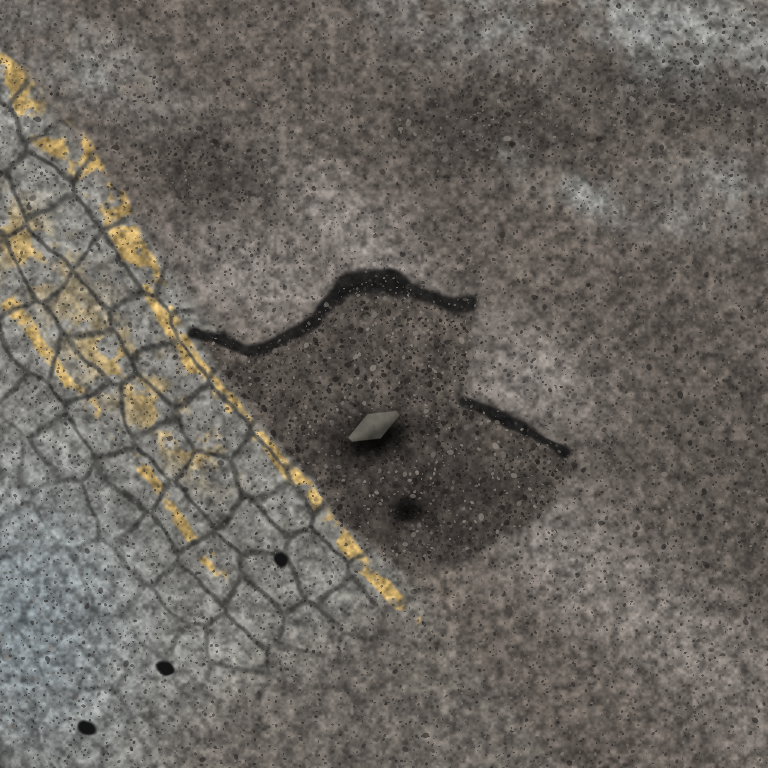
This texture is drawn by a WebGL 1 fragment shader. Its source:

```glsl
precision highp float;
// Cracked asphalt with worn yellow road lines around a gravel-filled pothole.
uniform vec2 u_resolution;

float hash(vec2 p) {
  return fract(sin(dot(p, vec2(127.1, 311.7))) * 43758.5453);
}

float noise(vec2 p) {
  vec2 i = floor(p), f = fract(p);
  f = f * f * (3. - 2. * f);
  return mix(mix(hash(i), hash(i + vec2(1, 0)), f.x),
             mix(hash(i + vec2(0, 1)), hash(i + 1.), f.x), f.y);
}

float fbm(vec2 p) {
  float sum = 0., amp = .5;
  for (int i = 0; i < 4; i++) {
    sum += amp * noise(p);
    p = mat2(1.6, 1.2, -1.2, 1.6) * p + 3.7;
    amp *= .5;
  }
  return sum;
}

float segment(vec2 p, vec2 a, vec2 b) {
  vec2 ab = b - a;
  return length(p - a - ab * clamp(dot(p - a, ab) / dot(ab, ab), 0., 1.));
}

vec2 turn(vec2 p, float angle) {
  float c = cos(angle), s = sin(angle);
  return vec2(c * p.x + s * p.y, c * p.y - s * p.x);
}

// Soft ellipse: center in xy, radii in zw.
float blob(vec2 p, vec4 e, float angle) {
  vec2 q = turn(p - e.xy, angle) / e.zw;
  return exp(-dot(q, q));
}

// Adds an outline edge: d.x is the distance, d.y the inside sign.
void edge(vec2 p, inout vec2 a, float x, float y, inout vec2 d) {
  vec2 b = vec2(x, y);
  d.x = min(d.x, segment(p, a, b));
  if ((a.y > p.y) != (b.y > p.y) &&
      p.x < (b.x - a.x) * (p.y - a.y) / (b.y - a.y) + a.x) d.y = -d.y;
  a = b;
}

// Scattered grains: x is coverage, y a random shade.
vec2 grains(vec2 p, float density) {
  vec2 id = floor(p), center = .3 + .4 * vec2(hash(id + 5.3), hash(id + 9.1));
  float radius = mix(.15, .42, hash(id + 2.7));
  vec2 d = turn(fract(p) - center, hash(id) * 6.28) * vec2(1, 1.35);
  float cover = 1. - smoothstep(radius * .65, radius, length(d));
  return vec2(cover * step(hash(id + 17.), density), hash(id + 31.));
}

// Gap between the two nearest cell centers, zero along cracks.
float crackGap(vec2 p) {
  vec2 id = floor(p), near = vec2(9);
  for (int y = -1; y <= 1; y++)
    for (int x = -1; x <= 1; x++) {
      vec2 c = id + vec2(x, y);
      float d = length(c + .15 + .7 * vec2(hash(c), hash(c + 41.)) - p);
      near = d < near.x ? vec2(d, near.x) : vec2(near.x, min(near.y, d));
    }
  return near.y - near.x;
}

void main() {
  vec2 p = gl_FragCoord.xy / u_resolution;
  vec2 w = p + .022 * (vec2(fbm(p * 22.), fbm(p * 22. + 50.)) - .47);
  float grit = fbm(p * 95.);

  // Dusty ground, pale slabs and loose gravel.
  vec3 col = mix(vec3(.35, .325, .305), vec3(.45, .42, .39), fbm(p * 7.));
  float slab = blob(w, vec4(.33, .64, .11, .07), -.4)
    + blob(w, vec4(.46, .7, .14, .055), -.75)
    + blob(w, vec4(.69, .51, .1, .065), -.5)
    + .8 * blob(w, vec4(.89, .17, .25, .075), -.75)
    + .7 * blob(w, vec4(.7, .3, .11, .06), -.9);
  col = mix(col, vec3(.55, .525, .505), min(slab, 1.) * .8);
  float pale = blob(w, vec4(.78, .97, .32, .065), -.15)
    + blob(w, vec4(.77, .75, .13, .028), -.35)
    + .7 * blob(w, vec4(.97, .75, .08, .04), -.4)
    + .7 * blob(w, vec4(.11, .92, .12, .045), -.5);
  col = mix(col, vec3(.58, .59, .58), min(pale, 1.) * smoothstep(.2, .65, fbm(w * 18.)));
  float loose = blob(w, vec4(.64, .83, .13, .045), -.1)
    + .8 * blob(w, vec4(.89, .88, .17, .05), -.15)
    + .8 * blob(w, vec4(.28, .78, .11, .055), -.4)
    + .4 * blob(w, vec4(.9, .38, .16, .15), 0.);
  col *= 1. - .28 * min(loose, 1.);

  // Old pavement at the lower left, broken into cells.
  float across = dot(w - vec2(0, .93), vec2(.79, .613));
  float dusty = smoothstep(-.03, .15, .55 * p.x - p.y) * smoothstep(.13, .3, p.x);
  float road = (1. - smoothstep(-.015, .025, across)) * (1. - .75 * dusty);
  vec3 pavement = mix(vec3(.44, .43, .41), vec3(.6, .6, .58), fbm(w * 14.));
  pavement = mix(pavement, vec3(.5, .55, .58), .7 * blob(p, vec4(.03, .19, .14, .18), 0.));
  col = mix(col, pavement, road);
  float crack = 1. - smoothstep(.02, .16, crackGap(turn(w, -.92) * vec2(13, 17)));
  col *= 1. - road * crack * mix(.18, .42, smoothstep(-.34, -.2, across));

  // Worn yellow paint: two lines and patches between.
  vec2 bend = vec2(.14, .745), knee = vec2(.25, .53), low = vec2(.145, .44);
  float upper = min(segment(w, vec2(0, .91), bend), segment(w, bend, knee));
  upper = min(upper, segment(w, knee, vec2(.54, .195)));
  float lower = min(segment(w, vec2(0, .62), low), segment(w, low, vec2(.29, .25)));
  float paint = 1. - smoothstep(.7, 1.1, upper / mix(.011, .027, smoothstep(.4, .9, p.y)));
  paint = max(paint, 1. - smoothstep(.005, .011, lower));
  float patches = blob(w, vec4(.16, .52, .11, .04), -.85)
    + blob(w, vec4(.25, .425, .05, .03), -.6) + blob(w, vec4(.03, .68, .07, .04), -.7);
  paint = max(paint, .85 * min(patches, 1.)) * smoothstep(.38, .56, fbm(p * 42.));
  col = mix(col, vec3(.8, .66, .38), paint * (.8 - .64 * crack));

  // Pothole bowl and shadowed rims.
  vec2 a = vec2(.254, .57), hole = vec2(9, 1);
  edge(w, a, .345, .543, hole); edge(w, a, .395, .572, hole);
  edge(w, a, .452, .629, hole); edge(w, a, .5, .638, hole);
  edge(w, a, .573, .61, hole); edge(w, a, .612, .608, hole);
  float rim = min(hole.x, segment(w, vec2(.61, .475), vec2(.73, .415)));
  edge(w, a, .608, .48, hole); edge(w, a, .749, .4, hole);
  edge(w, a, .715, .335, hole); edge(w, a, .545, .25, hole);
  edge(w, a, .455, .31, hole); edge(w, a, .31, .48, hole);
  edge(w, a, .254, .57, hole);
  float bowl = 1. - smoothstep(-.008, .008, hole.x * hole.y);
  vec3 bed = mix(vec3(.27, .25, .235), vec3(.41, .38, .35), fbm(p * 30.));
  col = mix(col, bed * (1. - .3 * blob(p, vec4(.57, .36, .16, .07), -.2)), bowl);
  float thick = .006 + .011 * blob(p, vec4(.485, .63, .04, .04), 0.) + .006 * noise(p * 35.);
  col = mix(col, vec3(.09), .88 * (1. - smoothstep(.5, 1.4, rim / thick)));

  // Grit and pebbles, denser in gravel.
  float gravel = min(max(bowl, loose * .8), 1.);
  col *= 1. + .9 * (grit - .47) + .32 * (noise(p * 240.) - .5);
  for (int i = 0; i < 3; i++) {
    float n = float(i);
    vec2 g = grains(turn(p, .5 + n) * (170. - 50. * n), mix(.3 - .12 * n, .6, gravel));
    vec3 stone = mix(vec3(.12, .11, .105), vec3(.58, .55, .52), g.y * g.y);
    col = mix(col, stone, g.x * mix(.55, .72, gravel));
  }

  // Large lit stone with its shadow, and small dark stones.
  float shade = blob(p, vec4(.487, .43, .048, .027), .35) + .8 * blob(p, vec4(.53, .335, .022, .018), 0.);
  col *= 1. - .85 * min(shade * 1.2, 1.);
  vec2 r = turn(p - vec2(.487, .445), .5);
  float rock = max(abs(r.y) * 1.6 + abs(r.x) * .65 - .029, abs(r.x + .3 * r.y) - .036);
  vec3 face = mix(vec3(.25, .24, .22), vec3(.41, .4, .365), smoothstep(-.012, .004, r.y));
  col = mix(col, face * (.8 + .4 * grit), 1. - smoothstep(-.002, .002, rock));
  float dark = min(distance(w, vec2(.367, .268)), min(distance(w, vec2(.212, .131)), distance(w, vec2(.113, .054))));
  col = mix(col, vec3(.08), 1. - smoothstep(.007, .012, dark));
  gl_FragColor = vec4(col, 1);
}
```
